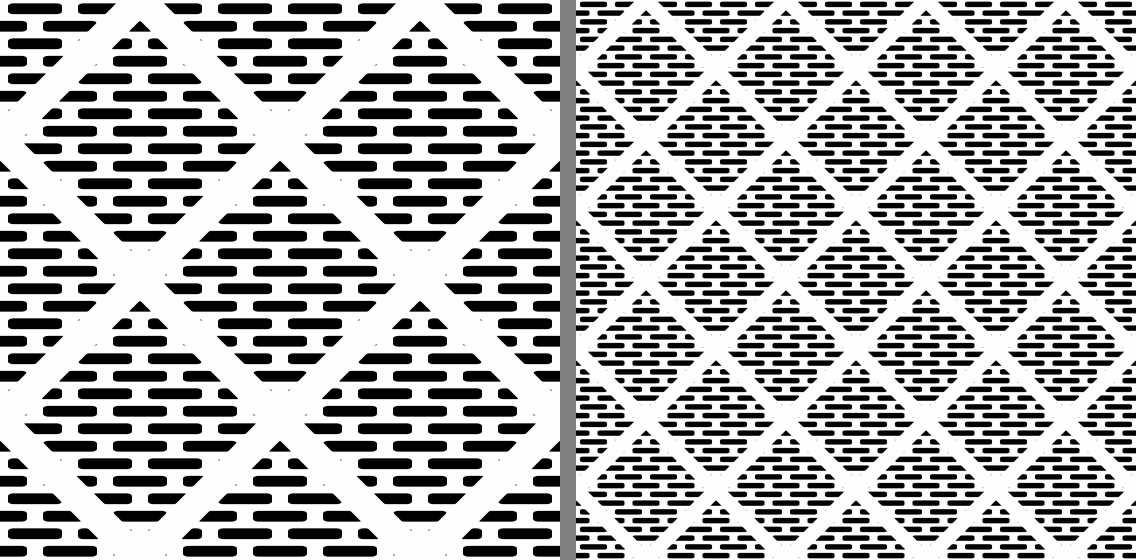
Left: one tile. Right: repeated 2 by 2.
Reproduce this pattern procedurally as a three.js fragment shader.

```glsl
// Lattice of white diagonal bands over diamonds filled with staggered black bars.
varying vec2 vUv;

const float ROWS = 32.0;                   // bar rows over the canvas; one row is one unit
const float BAR_PITCH = 4.0;               // 8 bars across
const vec2 BAR_HALF = vec2(1.542, 0.3083);
const vec2 BAR_CORNER = vec2(0.33, 0.16);  // elliptical corner radii
const float DIAMOND_PERIOD = 16.0;         // 2 diamonds across and down, plus the offset set
const float DIAMOND_RADIUS = 6.83;
const float TIP_ROUNDING = 0.065;
const vec3 PAPER = vec3(0.995);
const vec3 INK = vec3(0.0);

// Approximate distance to a box with elliptical corners.
float roundedBox(vec2 p, vec2 halfSize, vec2 corner) {
  vec2 q = abs(p) - halfSize + corner;
  if (min(q.x, q.y) <= 0.0) return max(q.x - corner.x, q.y - corner.y);
  float k = length(q / corner);
  return k * (k - 1.0) / length(q / (corner * corner));
}

// Bars in rows, every other row shifted by half a pitch.
float brickBars(vec2 p, float pitch, vec2 halfSize, vec2 corner) {
  float stagger = 0.5 * pitch * mod(floor(p.y), 2.0);
  float x = mod(p.x + stagger + 0.5 * pitch, pitch) - 0.5 * pitch;
  return roundedBox(vec2(x, fract(p.y) - 0.5), halfSize, corner);
}

// Diamonds at the centre and the corners of each square period.
float diamonds(vec2 p, float period, float radius) {
  vec2 q = abs(mod(p, period) - 0.5 * period);
  float s = q.x + q.y;
  return (min(s, period - s) - radius) * 0.70711;
}

// Intersection of two shapes with softened tips.
float roundIntersect(float a, float b, float r) {
  return min(max(a, b), -r) + length(max(vec2(a, b) + r, 0.0));
}

void main() {
  vec2 p = vUv * ROWS;
  float pixel = max(fwidth(vUv.x) * ROWS, 1e-5);

  float bars = brickBars(p, BAR_PITCH, BAR_HALF, BAR_CORNER);
  float mask = diamonds(p, DIAMOND_PERIOD, DIAMOND_RADIUS);
  float shape = roundIntersect(bars, mask, TIP_ROUNDING);

  float coverage = clamp(0.5 - shape / pixel, 0.0, 1.0);
  gl_FragColor = vec4(mix(PAPER, INK, coverage), 1.0);
}
```
